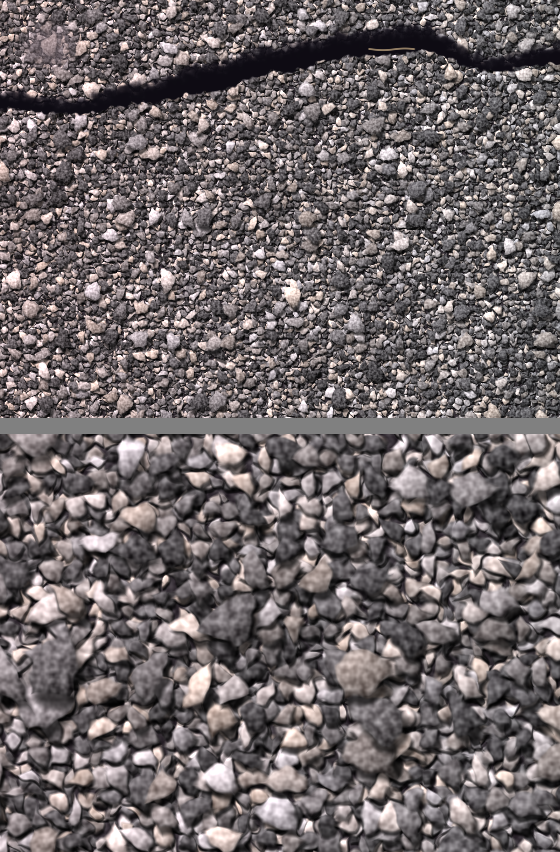
Top: the whole. Bottom: its middle third, enlarged.
A Shadertoy shader for this texture:

```glsl
const vec2 SUN = vec2(-0.45, 0.89);

vec3 hash3(vec2 p) {
    vec3 q = fract(p.xyx * vec3(0.1031, 0.1030, 0.0973));
    q += dot(q, q.yxz + 33.33);
    return fract((q.xxy + q.yzz) * q.zyx);
}

float gradDot(vec2 cell, vec2 f) {
    float a = 6.2832 * hash3(cell).x;
    return dot(vec2(cos(a), sin(a)), f);
}

float gradNoise(vec2 p) {
    vec2 i = floor(p), f = fract(p);
    vec2 u = f * f * f * (f * (f * 6.0 - 15.0) + 10.0);
    vec2 e = vec2(1, 0);
    return mix(mix(gradDot(i, f), gradDot(i + e, f - e), u.x),
               mix(gradDot(i + e.yx, f - e.yx), gradDot(i + 1.0, f - 1.0), u.x), u.y);
}

// Rounded pentagon with uneven facets and a random stretch
float stoneShape(vec2 q, vec3 seed) {
    float a = 6.2832 * seed.x;
    q = mat2(cos(a), -sin(a), sin(a), cos(a)) * q;
    q.y *= 1.0 + 0.7 * seed.y;
    float facets = -1.0;
    for (int i = 0; i < 5; i++) {
        float t = 1.2566 * float(i) + 0.7 * sin(seed.z * 40.0 + float(i) * 2.3);
        facets = max(facets, dot(q, vec2(cos(t), sin(t))));
    }
    return mix(facets, length(q), 0.4) - 1.0;
}

// One sheet of scattered stones, with their shadows, laid over what is below
vec3 layStones(vec3 col, vec2 uv, float scale, float share, float layer, float grit) {
    vec2 p = uv * scale + layer * 17.3;
    vec2 cell = floor(p);
    for (int j = -1; j <= 1; j++)
    for (int i = -1; i <= 1; i++) {
        vec2 id = cell + vec2(i, j);
        vec3 place = hash3(id + layer * 71.0);
        if (place.z > share) continue;
        vec3 seed = hash3(id + 211.0 + layer * 37.0);
        vec3 tint = hash3(id + 433.0 + layer * 53.0);

        float radius = mix(0.36, 0.57, tint.z);
        vec2 q = (p - id - 0.25 - 0.5 * place.xy) / radius;
        float soft = 0.0016 * scale / radius;
        float d = stoneShape(q, seed);
        float shadow = smoothstep(0.25, -0.2, stoneShape(q + SUN * 0.45, seed));
        col *= 1.0 - 0.66 * shadow;

        float tone = mix(0.29, 0.86, pow(tint.x, 1.25));
        float warmth = tint.y * smoothstep(0.35, 0.65, tone) + 0.25 - 0.25 * uv.x;
        vec3 stone = tone * mix(vec3(1.0, 0.97, 1.01), vec3(1.09, 0.99, 0.94), warmth);
        float light = 1.02 + 0.34 * dot(q, SUN) - 0.2 * smoothstep(-0.35, 0.0, d);
        stone = stone * light + grit * 0.26;
        col = mix(col, stone, smoothstep(soft, -soft, d));
    }
    return col;
}

// x: height of the lower lip, y: width of the gap
vec2 crackProfile(float x) {
    float lip[9] = float[9](0.739, 0.726, 0.751, 0.779, 0.829, 0.861, 0.878, 0.829, 0.847);
    float gap[9] = float[9](0.045, 0.036, 0.050, 0.070, 0.062, 0.060, 0.062, 0.032, 0.048);
    float t = clamp(x / 0.1675, 0.0, 7.999);
    int k = int(t);
    float f = smoothstep(0.0, 1.0, fract(t));
    return vec2(mix(lip[k], lip[k + 1], f), mix(gap[k], gap[k + 1], f));
}

void mainImage(out vec4 fragColor, in vec2 fragCoord) {
    vec2 uv = fragCoord / iResolution.y;
    float grit = gradNoise(uv * 150.0) + 0.6 * gradNoise(uv * 260.0 + 9.0);

    // Bent coordinates keep the stone outlines irregular
    vec2 bend = vec2(gradNoise(uv * 75.0), gradNoise(uv * 75.0 + 40.0));
    vec2 p = uv + 0.005 * bend;

    // Small chips first, large stones on top
    vec3 col = vec3(0.20, 0.175, 0.20) + 0.14 * grit;
    col = layStones(col, p, 88.0, 1.00, 1.0, grit);
    col = layStones(col, p, 76.0, 0.85, 2.0, grit);
    col = layStones(col, p, 60.0, 0.60, 3.0, grit);
    col = layStones(col, p, 42.0, 0.28, 4.0, grit);
    col = layStones(col, p, 27.0, 0.15, 5.0, grit);

    // Dusty worn patch and broad changes of tone
    float worn = smoothstep(0.10, 0.02, length((uv - vec2(0.12, 0.89)) * vec2(1.0, 1.2)));
    col = mix(col, vec3(0.46, 0.42, 0.44) + 0.12 * grit, 0.65 * worn);
    col *= 1.02 + 0.14 * gradNoise(uv * 5.0);
    col *= mix(vec3(1.03, 0.99, 1.01), vec3(0.98, 1.0, 0.99), uv.x / 1.34);

    // Crack: crisp lower lip, shaded wall under the upper lip
    vec2 crack = crackProfile(uv.x);
    float ragged = 0.011 * gradNoise(uv * 28.0) + 0.010 * gradNoise(uv * 65.0);
    float above = uv.y - crack.x + ragged;
    float below = crack.x + crack.y - uv.y + 1.6 * ragged;
    float hole = smoothstep(-0.003, 0.004, above) * smoothstep(-0.012, 0.012, below);
    vec3 depth = vec3(0.055, 0.045, 0.075) + col * 0.12 * smoothstep(0.03, 0.0, below);
    col = mix(col, depth, hole);

    // Dry straw lying across the gap
    vec2 s = uv - vec2(0.937, 0.882 + 0.002 * sin(uv.x * 60.0));
    float straw = smoothstep(0.0035, 0.001, abs(s.y)) * smoothstep(0.058, 0.053, abs(s.x));
    col = mix(col, vec3(0.66, 0.57, 0.45), 0.85 * straw);

    fragColor = vec4(clamp(col, 0.0, 1.0), 1.0);
}
```
